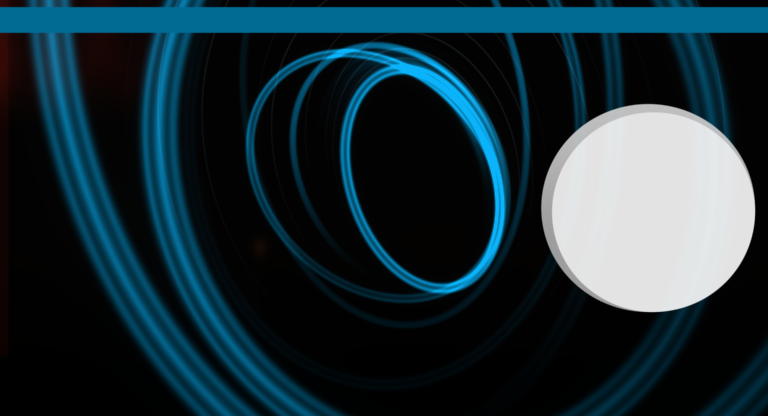
A Shadertoy shader for this background:

```glsl
// Blue light trails looping through a dark room, with a flat bar and a pale disc.
// Each trail is the distance to a leaning ellipse, cut into soft strands and
// dimmed around its loop; faint filaments and reddish noise fill the dark.

const vec3 ROOM = vec3(0.012, 0.007, 0.006);
const vec3 EMBER = vec3(0.15, 0.022, 0.008);
const vec3 BAR_BLUE = vec3(0.005, 0.42, 0.58);

float hash(vec2 p) {
    p = fract(p * vec2(0.1031, 0.1137));
    p += dot(p, p.yx + 33.33);
    return fract((p.x + p.y) * p.x * 7.31);
}

float noise(vec2 p) {
    vec2 i = floor(p), f = fract(p);
    f = f * f * (3.0 - 2.0 * f);
    return mix(mix(hash(i), hash(i + vec2(1, 0)), f.x),
               mix(hash(i + vec2(0, 1)), hash(i + 1.0), f.x), f.y);
}

// Approximate signed distance to an ellipse with given half extents and lean
float ellipseDist(vec2 p, vec2 centre, vec2 extent, float lean) {
    vec2 q = (p - centre) / extent;
    vec2 grad = (q - lean * q.yx) / (1.0 - lean * lean);
    float g = sqrt(max(dot(q, grad), 1e-6));
    return (g - 1.0) * g / max(length(grad / extent), 1e-4);
}

// Brightness around a loop; light = (lowest, highest, falloff power)
float loopLight(vec2 p, vec2 centre, vec2 facing, vec3 light) {
    float a = 0.5 + 0.5 * dot(normalize(p - centre + 1e-5), normalize(facing));
    return mix(light.x, light.y, pow(clamp(a, 0.0, 1.0), light.z));
}

// Soft band of several strands along an ellipse
float trail(vec2 p, vec2 centre, vec2 extent, float lean, float width,
            float strands, vec2 facing, vec3 light) {
    float d = ellipseDist(p, centre, extent, lean);
    float u = d / width;
    float body = smoothstep(1.1, 0.45, abs(u));
    float streak = 0.76 - 0.24 * cos(3.14159 * strands * (u + 1.0));
    streak *= 0.8 + 0.4 * noise(vec2(u * strands * 1.7 + 20.0, centre.x * 30.0));
    float halo = 0.07 * exp(-abs(u) * 1.3);
    return (body * streak + halo) * loopLight(p, centre, facing, light);
}

// Very thin loops spread between the small and the large trails
float filaments(vec2 p) {
    float sum = 0.0;
    for (int i = 0; i < 9; i++) {
        float k = float(i) / 8.0;
        float r = hash(vec2(float(i) * 17.0, 5.0));
        vec2 centre = vec2(1.0 + 0.06 * (r - 0.5), 0.58 + 0.12 * k);
        vec2 extent = mix(vec2(0.2, 0.28), vec2(0.72, 0.8), k * k);
        float d = ellipseDist(p, centre, extent, -0.22 + 0.16 * k);
        sum += smoothstep(0.004, 0.0, abs(d))
             * loopLight(p, centre, vec2(r - 0.5, 0.7), vec3(0.0, 0.11, 2.0));
    }
    return sum;
}

float allTrails(vec2 p) {
    // Wide outer sweeps
    float v = trail(p, vec2(1.149, 1.096), vec2(1.034, 1.346), 0.0, 0.064, 3.0,
                    vec2(-1, 0), vec3(0.15, 0.72, 1.0));
    v += trail(p, vec2(1.05, 0.644), vec2(0.668, 0.75), -0.06, 0.056, 3.0,
               vec2(-0.8, 0.6), vec3(0.25, 0.78, 0.6));
    // Middle arcs, brightest at the upper right
    v += trail(p, vec2(0.962, 0.736), vec2(0.517, 0.793), 0.0, 0.027, 2.0,
               vec2(0.8, 0.6), vec3(0.0, 0.5, 3.0));
    v += trail(p, vec2(0.925, 0.688), vec2(0.471, 0.613), 0.0, 0.019, 2.0,
               vec2(0.8, 0.6), vec3(0.06, 0.55, 4.0));
    v += trail(p, vec2(0.925, 0.736), vec2(0.341, 0.517), -0.15, 0.012, 1.0,
               vec2(0.9, 0.4), vec3(0.13, 0.6, 4.0));
    // Inner loops
    v += trail(p, vec2(0.962, 0.596), vec2(0.258, 0.295), -0.23, 0.011, 1.0,
               vec2(0.1, 1.0), vec3(0.0, 0.85, 0.9));
    v += trail(p, vec2(0.901, 0.577), vec2(0.3, 0.295), -0.24, 0.014, 2.0,
               vec2(0.3, 0.95), vec3(0.25, 0.9, 1.0));
    v += trail(p, vec2(1.016, 0.57), vec2(0.186, 0.263), -0.25, 0.016, 2.0,
               vec2(0.5, 0.8), vec3(0.95, 1.1, 1.0));
    // Bright overlap of the inner loops
    v += trail(p, vec2(0.99, 0.575), vec2(0.205, 0.282), -0.25, 0.035, 3.0,
               vec2(0.5, 0.86), vec3(0.0, 0.65, 6.0));
    return v;
}

// Dark room with a reddish glow at the upper left
vec3 room(vec2 p) {
    float panes = 0.35 + 0.65 * noise(vec2(p.x * 16.0, p.y * 4.0));
    float glow = smoothstep(0.5, 0.15, p.x) * smoothstep(0.68, 0.86, p.y);
    float edge = smoothstep(0.024, 0.016, p.x) * smoothstep(0.13, 0.16, p.y);
    float lamp = exp(-dot((p - vec2(0.625, 0.405)) * vec2(60, 45),
                          (p - vec2(0.625, 0.405)) * vec2(60, 45)));
    return ROOM * smoothstep(0.0, 0.5, p.y) + EMBER * glow * panes
         + EMBER * edge * 0.35 + vec3(0.07, 0.03, 0.01) * lamp;
}

void mainImage(out vec4 fragColor, in vec2 fragCoord) {
    vec2 p = fragCoord / iResolution.y;
    float px = 1.0 / iResolution.y;

    float v = min(allTrails(p), 1.4);
    vec3 col = room(p) * (1.0 - 0.6 * min(v, 1.0));
    col += vec3(0.02 * v * v, 0.5 * v, 0.7 * v) + filaments(p) * vec3(0.5, 0.75, 0.9);

    // Translucent pale disc over an offset grey one
    float back = ellipseDist(p, vec2(1.558, 0.5), vec2(0.257, 0.25), 0.0);
    float front = ellipseDist(p, vec2(1.571, 0.49), vec2(0.244, 0.24), 0.0);
    vec3 grey = mix(col, vec3(mix(0.66, 0.8, smoothstep(0.4, 0.75, p.y))), 0.93);
    vec3 pale = mix(col, vec3(0.99), 0.9);
    col = mix(col, grey, smoothstep(px, -px, back));
    col = mix(col, pale, smoothstep(px, -px, front));

    // Flat bar near the top
    col = mix(col, BAR_BLUE, smoothstep(px, -px, abs(p.y - 0.952) - 0.031));
    fragColor = vec4(clamp(col, 0.0, 1.0), 1.0);
}
```
